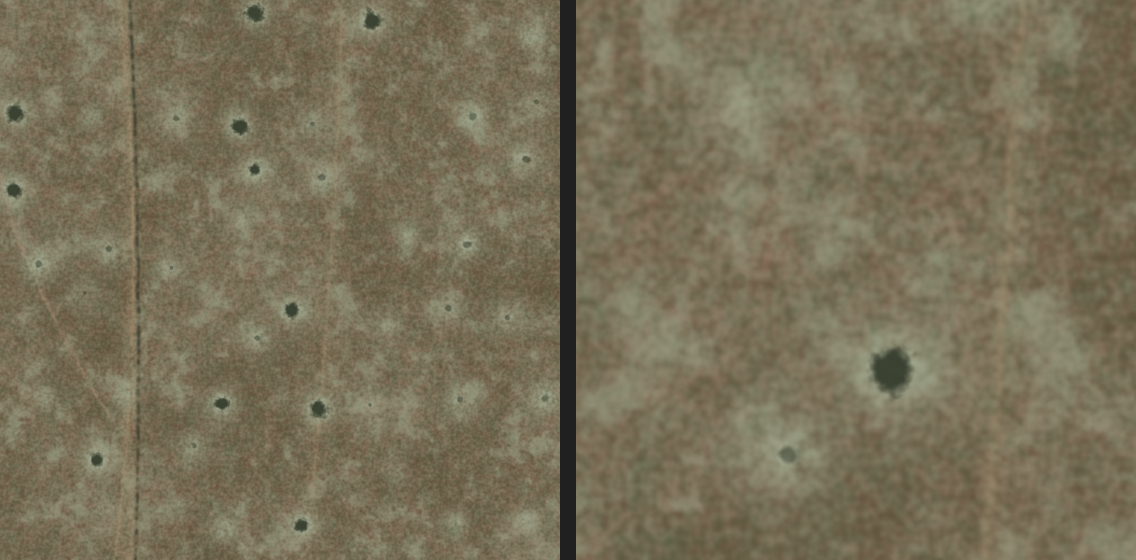
Left: the whole. Right: its middle third, enlarged.
A WebGL 2 fragment shader for this texture:

```glsl
#version 300 es
precision highp float;
// Dry grassland seen from the air: mottled brown soil in layered gradient noise,
// scattered pale clearings, some around a dark bush, and worn tracks drawn
// as distances to gently bent curves.

uniform vec2 u_resolution;
out vec4 fragColor;

// Integer hash of a lattice point, two values in 0..1
vec2 hash2(vec2 p) {
    uvec2 v = uvec2(ivec2(p) + 4096);
    for (int i = 0; i < 2; i++) {
        v = v * 1664525u + 1013904223u;
        v.x += v.y * 1664525u;
        v.y += v.x * 1664525u;
        v ^= v >> 16u;
    }
    return vec2(v & 65535u) / 65535.0;
}

float cornerSlope(vec2 cell, vec2 corner, vec2 f) {
    float angle = 6.2832 * hash2(cell + corner).x;
    return dot(vec2(cos(angle), sin(angle)), f - corner);
}

float gradientNoise(vec2 p) {
    vec2 cell = floor(p), f = p - cell;
    vec2 w = f * f * f * (f * (f * 6.0 - 15.0) + 10.0);
    float low = mix(cornerSlope(cell, vec2(0, 0), f), cornerSlope(cell, vec2(1, 0), f), w.x);
    float high = mix(cornerSlope(cell, vec2(0, 1), f), cornerSlope(cell, vec2(1, 1), f), w.x);
    return mix(low, high, w.y);
}

float fbm(vec2 p) {
    float sum = 0.0, amplitude = 1.0;
    for (int i = 0; i < 4; i++) {
        sum += amplitude * gradientNoise(p);
        p = mat2(1.6, 1.2, -1.2, 1.6) * p + 17.3;
        amplitude *= 0.6;
    }
    return sum;
}

// Soft line of the given half width
float stroke(float distance, float width) {
    return exp(-distance * distance / (width * width));
}

// Pale clearings, with a dark bush in the middle of some
vec3 addClearings(vec3 color, vec2 uv, float rough, float grain) {
    vec2 home = floor(uv * 8.0);
    for (int j = -1; j <= 1; j++)
    for (int i = -1; i <= 1; i++) {
        vec2 cell = home + vec2(i, j);
        vec2 kind = hash2(cell + 300.0), size = hash2(cell + 700.0);
        if (kind.x > 0.55) continue;
        vec2 center = (cell + 0.15 + 0.7 * hash2(cell + 50.0)) / 8.0;
        float d = length(uv - center) * (1.0 + 0.4 * rough);
        float bushy = step(kind.y, 0.2);
        float radius = mix(0.017 + 0.016 * size.x, 0.027, bushy);
        float halo = stroke(d, radius) * (0.95 + 0.4 * rough + 0.35 * grain);
        float strength = mix(0.35 + 0.5 * size.y, 0.95, bushy);
        color = mix(color, vec3(0.63, 0.66, 0.56), clamp(halo * strength, 0.0, 0.95));
        float core = mix(0.003 + 0.004 * size.y, 0.009 + 0.006 * size.x, bushy);
        float bush = 1.0 - smoothstep(core * 0.6, core * 1.4, d * (1.0 + 0.15 * grain));
        float density = mix(0.5 * step(0.5, size.x), 0.92, bushy);
        color = mix(color, vec3(0.20, 0.23, 0.17), bush * density);
    }
    return color;
}

vec3 addTracks(vec3 color, vec2 uv, float grain) {
    float y = uv.y;
    float x = uv.x + 0.003 * gradientNoise(vec2(3.0, y * 22.0));
    float wear = 0.7 + 0.7 * gradientNoise(vec2(x * 40.0, y * 14.0)) + 0.4 * grain;

    // Main road: dusty verge, pale strand and broken dark rut
    float rut = x - (0.242 + 0.03 * y - 0.04 * y * y);
    float strand = x - (0.205 + 0.124 * y - 0.116 * y * y);
    vec3 dust = vec3(0.63, 0.55, 0.43);
    color = mix(color, dust, 0.32 * stroke(rut + 0.014, 0.014) * wear);
    color = mix(color, dust, 0.6 * stroke(strand, 0.0035) * wear);
    color = mix(color, dust, 0.4 * stroke(rut + 0.008, 0.003) * wear);
    float dashes = smoothstep(-0.25, 0.3, gradientNoise(vec2(9.3, y * 75.0)));
    color = mix(color, vec3(0.24, 0.24, 0.18), (0.25 + 0.55 * dashes) * stroke(rut, 0.0034));

    // Footpath bending in from the left to join the road
    float along = clamp((0.7 - y) / 0.45, 0.0, 1.0);
    float path = (x - 0.2 * pow(along, 1.4)) * 0.85;
    float pathSpan = smoothstep(0.22, 0.27, y) * (1.0 - smoothstep(0.67, 0.72, y));
    color = mix(color, vec3(0.63, 0.52, 0.43), 0.65 * pathSpan * stroke(path, 0.0035) * wear);

    // Faint trail on the right
    float trail = x - (0.545 + 0.11 * y - 0.045 * y * y);
    color = mix(color, dust, 0.45 * stroke(trail, 0.003) * wear * smoothstep(0.04, 0.12, y));
    return mix(color, dust, 0.13 * stroke(trail, 0.018) * wear);
}

void main() {
    vec2 uv = gl_FragCoord.xy / min(u_resolution.x, u_resolution.y);
    float broad = fbm(uv * 4.0 + 2.7);
    float patches = fbm(uv * 17.0 + 31.0);
    float rough = fbm(uv * 45.0 + 11.0);
    float grain = gradientNoise(uv * 110.0) + gradientNoise(uv * 190.0 + 5.0);
    float tint = fbm(uv * 28.0 + 71.0) + 0.9 * gradientNoise(uv * 140.0 + 90.0);

    // Soil: light and dark mottling, then a red to green drift
    float light = 0.4 * broad + 0.25 * patches + 0.28 * rough + 0.42 * grain;
    vec3 color = mix(vec3(0.37, 0.33, 0.235), vec3(0.54, 0.50, 0.405), smoothstep(-0.8, 0.75, light));
    color += vec3(0.026, -0.016, -0.008) * tint;

    // Thin grey-green grass in loose patches
    float grass = smoothstep(0.05, 0.8, patches + 0.45 * broad + 0.3 * rough);
    color = mix(color, vec3(0.57, 0.59, 0.485) + 0.04 * grain, 0.6 * grass);

    color = addTracks(color, uv, grain);
    color = addClearings(color, uv, rough, grain);
    fragColor = vec4(color, 1.0);
}
```
